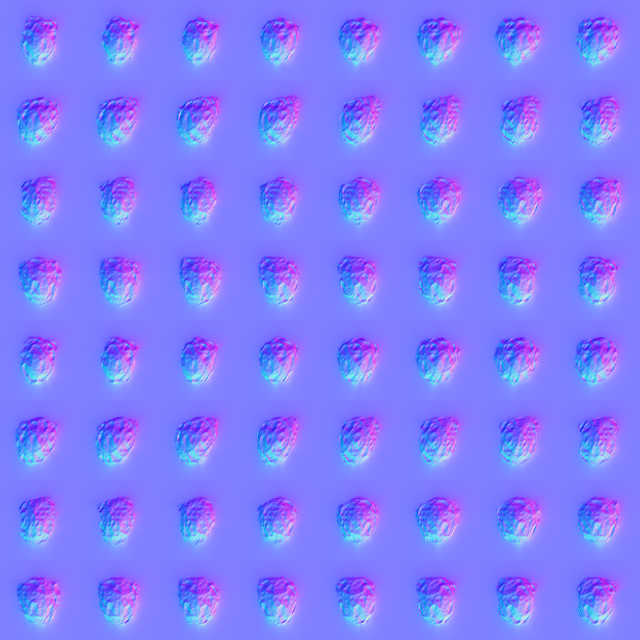
Reproduce this texture map procedurally as a WebGL 2 fragment shader.

```glsl
#version 300 es
precision highp float;
// Normal map sheet: a craggy rock turning through an 8 by 8 grid of frames.
uniform vec2 u_resolution;
out vec4 fragColor;

float hash(ivec3 cell) {
  uvec3 k = uvec3(cell) * uvec3(1597u, 7919u, 3571u);
  uint h = k.x ^ (k.y << 7) ^ (k.z << 13);
  h = (h ^ (h >> 15)) * 73244475u;
  h = (h ^ (h >> 16)) * 73244475u;
  return float((h ^ (h >> 16)) & 65535u) / 65535.0;
}

float noise(vec3 p) {
  ivec3 i = ivec3(floor(p));
  vec3 f = fract(p);
  f = f * f * (3.0 - 2.0 * f);
  vec4 c;
  for (int n = 0; n < 4; n++) {
    ivec3 corner = i + ivec3(n & 1, n >> 1, 0);
    c[n] = mix(hash(corner), hash(corner + ivec3(0, 0, 1)), f.z);
  }
  return mix(mix(c.x, c.y, f.x), mix(c.z, c.w, f.x), f.y);
}

// Turn a point about the upright axis, with a slow drift between turns.
vec3 turn(vec3 p, float spin) {
  float c = cos(spin), s = sin(spin);
  return vec3(c * p.x + s * p.z, p.y + 0.012 * spin, c * p.z - s * p.x) + 8.0;
}

// Ridged bumps on the front of the rock.
float crags(vec2 q, float spin) {
  vec3 p = turn(vec3(q, sqrt(max(1.15 - dot(q, q), 0.02))), spin);
  float height = 0.0, size = 0.13, freq = 2.3;
  for (int i = 0; i < 3; i++) {
    height -= size * abs(2.0 * noise(p * freq) - 1.0);
    size *= 0.5;
    freq *= 1.95;
  }
  return height;
}

void main() {
  vec2 grid = gl_FragCoord.xy / u_resolution * 8.0;
  vec2 cell = floor(grid);
  float frame = (7.0 - cell.y) * 8.0 + cell.x;
  float spin = frame * 6.28319 / 32.0;

  // Egg shape, wider above and leaning a little as it turns
  vec2 q = fract(grid) - vec2(0.49 - 0.0005 * frame, 0.48);
  q /= vec2(0.235, 0.295);
  q.x -= q.y * (0.08 + 0.1 * sin(spin));
  q.x /= 1.0 + 0.2 * clamp(q.y, -1.0, 1.0);

  // Uneven outline
  vec2 outward = q / max(length(q), 0.001);
  vec3 side = turn(vec3(outward, 0.0), spin);
  float rim = 0.74 + 0.42 * noise(side * 1.7) + 0.14 * noise(side * 5.0);
  float s = length(q) / rim;

  // Rounded body with crags
  vec2 e = vec2(0.05, 0.0);
  vec2 bumps = vec2(crags(q + e.xy, spin) - crags(q - e.xy, spin),
                    crags(q + e.yx, spin) - crags(q - e.yx, spin)) / 0.1;
  vec2 body = outward * 0.9 * s / (0.35 + s) - bumps;
  body /= sqrt(1.0 + 0.8 * dot(body, body));

  // Soft halo, stronger to the lower right
  float beyond = max(s - 1.0, 0.0);
  float facing = 0.3 + 0.17 * dot(outward, vec2(0.8, -0.6));
  vec2 halo = outward * (facing * exp(-5.0 * beyond) + 0.07 * exp(-1.6 * beyond));

  vec2 slope = mix(halo, body, smoothstep(1.07, 0.95, s));
  vec3 normalColor = vec3(0.5 + 0.5 * slope.x, 0.5 - 0.5 * slope.y,
                          1.0 - 0.1 * dot(slope, slope));
  fragColor = vec4(normalColor, 1.0);
}
```
